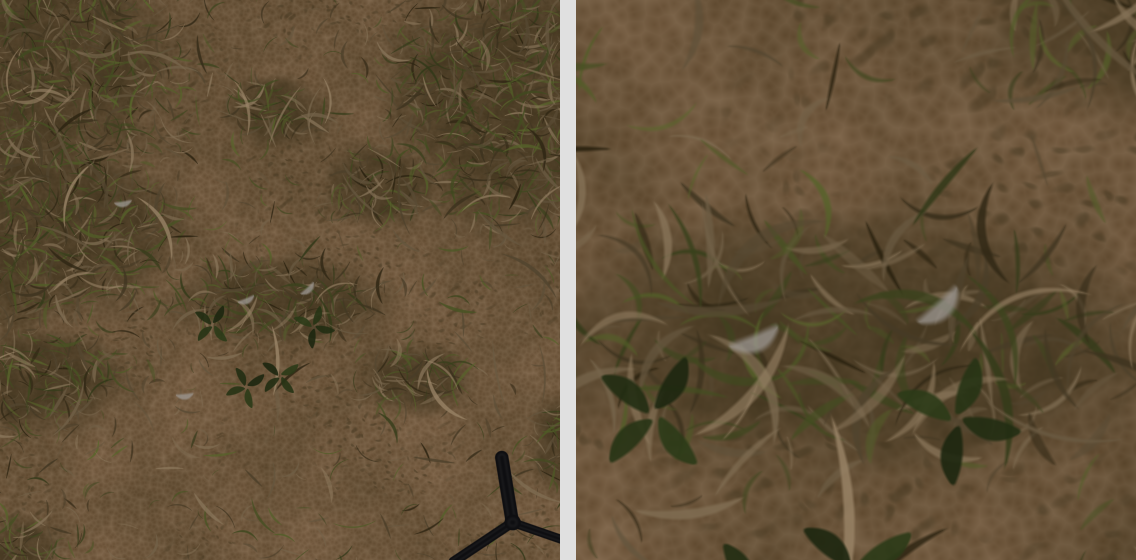
Left, the full canvas; right, a detail of the centre.
Give the GLSL for this texture, as a Shadertoy shader.

```glsl
// Bare brown soil with patches of tangled grass, dry straw, small leaves and a black three-legged stand.

const vec3 SOIL_LIGHT = vec3(0.475, 0.375, 0.270);
const vec3 SOIL_DARK = vec3(0.375, 0.300, 0.200);
const vec3 HUMUS = vec3(0.265, 0.215, 0.125);
const vec3 SHADOW = vec3(0.150, 0.120, 0.050);
const vec3 STRAW = vec3(0.560, 0.480, 0.370);
const vec3 GREEN = vec3(0.270, 0.310, 0.130);
const vec3 LEAF = vec3(0.130, 0.175, 0.070);
const vec3 CHALK = vec3(0.620, 0.600, 0.580);
const vec3 METAL = vec3(0.055, 0.055, 0.065);

// Grass patches: centre and radii
const vec4 PATCHES[10] = vec4[10](
    vec4(0.06, 0.88, 0.31, 0.27), vec4(0.10, 0.60, 0.24, 0.20),
    vec4(0.93, 0.82, 0.26, 0.27), vec4(0.68, 0.67, 0.11, 0.08),
    vec4(0.50, 0.46, 0.21, 0.08), vec4(0.74, 0.32, 0.10, 0.07),
    vec4(1.00, 0.20, 0.06, 0.10), vec4(0.03, 0.02, 0.09, 0.06),
    vec4(0.49, 0.80, 0.10, 0.07), vec4(0.08, 0.32, 0.15, 0.10));

vec2 hash2(vec2 p) {
    vec3 q = fract(p.xyx * vec3(0.1031, 0.1030, 0.0973));
    q += dot(q, q.yzx + 33.33);
    return fract((q.xx + q.yz) * q.zy);
}

vec2 rotate(vec2 p, float angle) {
    float c = cos(angle), s = sin(angle);
    return vec2(c * p.x + s * p.y, c * p.y - s * p.x);
}

float layeredSines(vec2 p) {
    float sum = 0.0, amp = 0.55;
    for (int i = 0; i < 5; i++) {
        sum += amp * sin(p.x + 1.7 * sin(0.8 * p.y)) * cos(p.y + sin(1.3 * p.x));
        p = rotate(p, 0.9) * 1.9 + 3.7;
        amp *= 0.65;
    }
    return sum;
}

// Distance to the nearest jittered cell point
float cellular(vec2 p) {
    vec2 cell = floor(p);
    float nearest = 2.0;
    for (int i = 0; i < 9; i++) {
        vec2 c = cell + vec2(i % 3 - 1, i / 3 - 1);
        nearest = min(nearest, length(c + hash2(c) - p));
    }
    return nearest;
}

float grassCover(vec2 p) {
    float cover = 0.0, ragged = 0.16 * layeredSines(p * 22.0);
    for (int i = 0; i < 10; i++) {
        float d = length((p - PATCHES[i].xy) / PATCHES[i].zw) + ragged;
        cover = max(cover, 1.0 - smoothstep(0.45, 1.15, d));
    }
    return cover;
}

// Tapered, bent stroke centred on the origin
float blade(vec2 p, float angle, float halfLen, float bend, float width, float soft) {
    p = rotate(p, angle);
    float t = p.x / halfLen;
    float d = abs(p.y - bend * halfLen * (t * t - 0.4)) / sqrt(1.0 + 4.0 * bend * bend * t * t);
    d -= width * (1.0 - t * t);
    return (1.0 - smoothstep(-soft, soft, d)) * (1.0 - smoothstep(0.85, 1.0, abs(t)));
}

// One scattered layer; stray is the chance of a blade on bare soil
vec3 addBlades(vec3 color, vec2 uv, float cells, float seed, float width,
               float stray, float dryness, float soft) {
    vec2 home = floor(uv * cells);
    for (int i = 0; i < 9; i++) {
        vec2 c = home + vec2(i % 3 - 1, i / 3 - 1);
        vec2 place = hash2(c + seed), form = hash2(c + seed + 57.0), kind = hash2(c + seed + 91.0);
        vec2 root = (c + 0.2 + 0.6 * place) / cells;
        float halfLen = mix(0.35, 0.9, form.x) / cells;
        float mask = blade(uv - root, 6.283 * form.y, halfLen, 0.9 * (place.x - 0.5),
                           width * (0.5 + place.y), soft);
        if (mask < 0.01) continue;
        if (fract(place.x * 7.3 + kind.y * 5.1) > stray + (0.9 - stray) * grassCover(root)) continue;
        vec3 tint = mix(SHADOW, STRAW, clamp(kind.x + dryness, 0.0, 1.1));
        if (kind.y > 0.62 + dryness) tint = GREEN * (0.7 + 0.6 * kind.x);
        color = mix(color, tint, mask * mix(0.45, 0.85, form.x));
    }
    return color;
}

vec3 soil(vec2 uv) {
    float mottle = layeredSines(uv * 13.0);
    vec3 color = mix(SOIL_DARK, SOIL_LIGHT, clamp(0.62 + 0.4 * mottle - 0.15 * uv.y, 0.0, 1.0));
    color += 0.07 * (cellular(uv * 120.0) - 0.45) + 0.04 * (cellular(uv * 48.0) - 0.45);
    float pits = 1.0 - smoothstep(0.06, 0.28, cellular(uv * vec2(42.0, 58.0) + mottle));
    return mix(color, HUMUS, 0.5 * pits * smoothstep(-0.2, 0.5, layeredSines(uv * 9.0 + 4.0)));
}

// Fan of leaves around a stem
vec3 addSprig(vec3 color, vec2 p, float turn, float soft) {
    for (int i = 0; i < 4; i++) {
        float angle = turn + 1.45 * float(i);
        vec2 tip = 0.021 * vec2(cos(angle), sin(angle));
        float mask = blade(p - tip, angle, 0.019, 0.15, 0.0065, soft);
        color = mix(color, LEAF * (0.85 + 0.15 * float(i)), 0.9 * mask);
    }
    return color;
}

vec3 addLeg(vec3 color, vec2 p, vec2 end, float width, float soft) {
    float along = clamp(dot(p, end) / dot(end, end), 0.0, 1.0);
    float d = length(p - end * along);
    float sheen = 1.0 - smoothstep(0.0, 0.4 * width, abs(d - 0.45 * width));
    return mix(color, METAL + 0.035 * sheen, 1.0 - smoothstep(-soft, soft, d - width));
}

void mainImage(out vec4 fragColor, in vec2 fragCoord) {
    vec2 uv = fragCoord / iResolution.y;
    float soft = max(0.0013, 0.8 / iResolution.y);

    // Soil and dark thatch below the grass
    float thatch = grassCover(uv) * (0.72 + 0.25 * layeredSines(uv * 45.0));
    vec3 color = mix(soil(uv), HUMUS, clamp(thatch, 0.0, 0.9));

    // Grass from fine to coarse, then sparse straw
    for (int i = 0; i < 6; i++) {
        float layer = float(i);
        color = addBlades(color, uv, 40.0 - 4.0 * layer, 17.0 * layer, 0.0013 + 0.0002 * layer,
                          0.09, -0.06 + 0.02 * layer, soft);
    }
    color = addBlades(color, uv, 13.0, 203.0, 0.0026, 0.06, 0.38, soft);

    // Leafy sprigs and pale flakes along the middle
    for (int i = 0; i < 4; i++) {
        float n = float(i);
        vec2 jitter = hash2(vec2(n, 8.0));
        vec2 stem = vec2(0.38 + 0.06 * n, 0.35 + 0.07 * cos(2.2 * n));
        color = addSprig(color, uv - stem, 6.283 * jitter.x, soft);
        vec2 flake = vec2(0.22 + 0.11 * n, 0.24 + 0.5 * jitter.y);
        color = mix(color, CHALK, 0.75 * blade(uv - flake, jitter.x, 0.017, 0.3, 0.005, 2.0 * soft));
    }

    // Three-legged stand
    vec2 hub = uv - vec2(0.915, 0.067);
    color = addLeg(color, hub, vec2(-0.105, -0.070), 0.009, soft);
    color = addLeg(color, hub, vec2(0.110, -0.038), 0.008, soft);
    color = addLeg(color, hub, vec2(-0.019, 0.116), 0.012, soft);
    color = addLeg(color, hub, vec2(0.001, 0.0), 0.014, soft);
    fragColor = vec4(color, 1.0);
}
```
